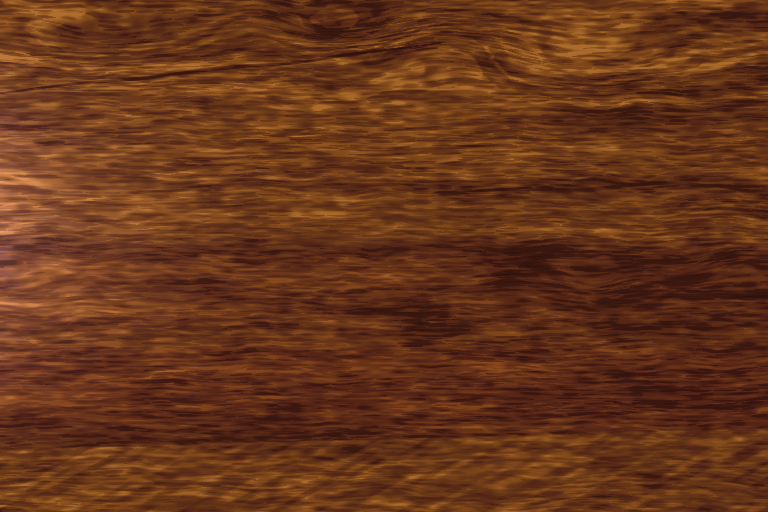
This texture is drawn by a Shadertoy shader. Its source:

```glsl
// Polished dark timber: golden and reddish boards with horizontal grain.
// Stretched noise and scattered pore strokes give the fibre, a warped height
// field gives the arched figure and knots, and a colour ramp stains the result.

const vec3 UMBER    = vec3(0.23, 0.095, 0.06);
const vec3 CHESTNUT = vec3(0.335, 0.155, 0.085);
const vec3 RUSSET   = vec3(0.40, 0.21, 0.09);
const vec3 AMBER    = vec3(0.50, 0.28, 0.10);
const vec3 HONEY    = vec3(0.67, 0.42, 0.17);
const vec3 SHEEN    = vec3(0.24, 0.18, 0.19);

float hash(vec2 cell) {
    vec3 q = fract(vec3(cell.xyx) * 0.1031);
    q += dot(q, q.yzx + 33.33);
    return fract((q.x + q.y) * q.z);
}

float noise(vec2 p) {
    vec2 i = floor(p), f = fract(p);
    f = f * f * (3.0 - 2.0 * f);
    return mix(mix(hash(i), hash(i + vec2(1, 0)), f.x),
               mix(hash(i + vec2(0, 1)), hash(i + vec2(1, 1)), f.x), f.y);
}

float crisp(vec2 p) { return smoothstep(0.22, 0.78, noise(p)); }

float fbm(vec2 p) {
    float sum = 0.0, gain = 0.55;
    for (int i = 0; i < 4; i++) {
        sum += gain * noise(p);
        p = p * 2.03 + 17.7;
        gain *= 0.5;
    }
    return sum;
}

// Thin tapered strokes, at most one per cell, rows shifted at random
float strokes(vec2 p, float share, float width) {
    float row = floor(p.y);
    p.x += 7.0 * hash(vec2(row, 5.0));
    vec2 cell = vec2(floor(p.x), row);
    float seed = hash(cell + 31.0);
    float taper = sin(3.14159 * fract(p.x));
    float reach = width * (0.3 + 0.7 * taper) * smoothstep(0.0, 0.3, taper);
    float off = abs(fract(p.y) - mix(0.3, 0.7, hash(cell + 57.0)));
    float ink = 1.0 - smoothstep(0.4 * reach, reach + 0.01, off);
    return ink * step(seed, share) * (0.5 + 0.5 * seed / share);
}

// Soft elliptical hill, one at its centre
float hill(vec2 p, vec2 centre, vec2 size) {
    vec2 d = (p - centre) / size;
    return exp(-dot(d, d));
}

// One inside the range lo..hi, with soft borders
float band(float y, float lo, float hi, float soft) {
    return smoothstep(lo - soft, lo + soft, y) * (1.0 - smoothstep(hi - soft, hi + soft, y));
}

// Tapered dark line running from a to b
float crack(vec2 p, vec2 a, vec2 b, float width) {
    vec2 ab = b - a;
    float h = clamp(dot(p - a, ab) / dot(ab, ab), 0.0, 1.0);
    float w = width * (0.35 + 0.65 * sin(3.14159 * h));
    return 1.0 - smoothstep(0.3 * w, w, length(p - a - ab * h));
}

// Height field whose contours form the arches and rings
float figure(vec2 p) {
    float g = p.y + 0.060 * (fbm(p * vec2(4.0, 8.0)) - 0.5);
    g += 0.110 * hill(p, vec2(0.65, 0.95), vec2(0.11, 0.045));
    g += 0.100 * hill(p, vec2(0.20, 0.92), vec2(0.21, 0.050));
    g -= 0.090 * hill(p, vec2(0.88, 0.90), vec2(0.12, 0.070));
    g += 0.090 * hill(p, vec2(1.15, 0.89), vec2(0.16, 0.055));
    g += 0.050 * hill(p, vec2(1.14, 0.45), vec2(0.08, 0.030));
    g += 0.050 * hill(p, vec2(0.03, 0.44), vec2(0.11, 0.030));
    return g - 0.050 * hill(p, vec2(1.47, 0.48), vec2(0.08, 0.030));
}

vec3 stain(float t) {
    vec3 c = mix(UMBER, CHESTNUT, smoothstep(0.02, 0.30, t));
    c = mix(c, RUSSET, smoothstep(0.28, 0.52, t));
    c = mix(c, AMBER, smoothstep(0.50, 0.74, t));
    c = mix(c, HONEY, smoothstep(0.72, 1.05, t));
    return c * (1.0 + 0.5 * clamp(t, -0.8, 0.0));
}

void mainImage(out vec4 fragColor, in vec2 fragCoord) {
    vec2 p = fragCoord / iResolution.y;
    float seam = p.y - 0.122 - 0.028 * p.x;
    float lowBoard = 1.0 - smoothstep(-0.003, 0.003, seam);
    float topBoard = smoothstep(0.60, 0.66, p.y - 0.02 * p.x);
    float arched = smoothstep(0.72, 0.86, p.y);

    // Grain layers, from broad bands down to pores
    float g = figure(p);
    float y = mix(p.y, g, 0.25) + 0.008 * noise(p * vec2(12.0, 20.0));
    float broad  = fbm(vec2(p.x * 1.6, y * 13.0) + 3.0);
    float fibre  = crisp(vec2(p.x * 6.0, y * 70.0) + 41.0);
    float fine   = crisp(vec2(p.x * 22.0, y * 135.0) + 9.0);
    float pores  = noise(vec2(p.x * 45.0, y * 210.0) + 77.0);
    float jitter = 0.012 * noise(p * vec2(45.0, 120.0));
    float rings  = smoothstep(0.3, 0.7, noise(vec2(p.x * 3.0, (g + jitter) * 75.0) + 23.0));
    float blotch = fbm(p * vec2(6.0, 15.0) + 11.0);
    float lines = 0.0;
    for (float k = 0.0; k < 4.0; k++)
        lines = max(lines, strokes(vec2(p.x * (10.0 + 5.0 * k), y * (70.0 + 17.0 * k)) + 19.0 * k, 0.55, 0.30));

    // Overall tone of each board
    float darkBand = band(p.y, 0.34, 0.52, 0.03);
    float redBand = band(p.y, 0.15, 0.33, 0.04) * (1.0 - lowBoard);
    float tone = 0.56 + 0.04 * topBoard + 0.05 * lowBoard;
    tone += 0.14 * band(p.y, 0.53, 0.62, 0.02) - 0.10 * darkBand - 0.12 * redBand;
    tone -= 0.15 * smoothstep(0.9, 1.5, p.x) * (1.0 - 0.5 * topBoard);

    float calm = 1.0 - 0.45 * lowBoard;
    tone += 0.62 * (broad - 0.5) * calm + 0.17 * (fibre - 0.5) * calm;
    tone += 0.25 * (fine - 0.5) + 0.36 * (pores - 0.5);
    tone += (0.08 + 0.22 * arched) * (rings - 0.5) * calm;
    tone -= 0.34 * lines * (0.3 + 0.9 * blotch) * (1.0 - 0.3 * lowBoard);
    tone -= darkBand * 0.32 * smoothstep(0.50, 0.75, blotch);

    // Slanted rays across the lowest board
    vec2 slant = mat2(0.88, -0.47, 0.47, 0.88) * p;
    tone += lowBoard * 0.22 * (crisp(slant * vec2(9.0, 100.0)) - 0.55);

    // Knot hearts, shadowy streaks and cracks
    float rough = 0.4 + 0.5 * fibre + 0.5 * pores;
    tone -= 0.40 * rough * hill(p, vec2(0.65, 0.945), vec2(0.045, 0.020));
    tone -= 0.32 * rough * hill(p, vec2(1.25, 0.77), vec2(0.24, 0.018));
    tone -= 0.25 * rough * hill(p, vec2(0.85, 0.52), vec2(0.22, 0.020));
    tone -= 0.30 * rough * hill(p, vec2(0.42, 0.44), vec2(0.07, 0.022));
    vec2 bent = p + vec2(0.0, 0.018 * (noise(p * vec2(7.0, 2.0)) - 0.5));
    tone -= 0.50 * crack(bent, vec2(-0.10, 0.815), vec2(0.86, 0.915), 0.005);
    tone -= 0.30 * crack(bent, vec2(0.85, 0.63), vec2(1.60, 0.645), 0.006);
    tone -= 0.25 * exp(-abs(seam) * 180.0) * (1.0 - lowBoard);

    // Stain, redder middle boards, and window light from the left
    vec3 color = stain(tone);
    color *= mix(vec3(1.0), vec3(1.0, 0.92, 1.02), max(redBand, 0.5 * darkBand));
    float glow = exp(-5.5 * p.x) * hill(p, vec2(p.x, 0.55), vec2(1.0, 0.28));
    color += SHEEN * glow * (0.7 + 0.5 * fine);
    fragColor = vec4(color, 1.0);
}
```
